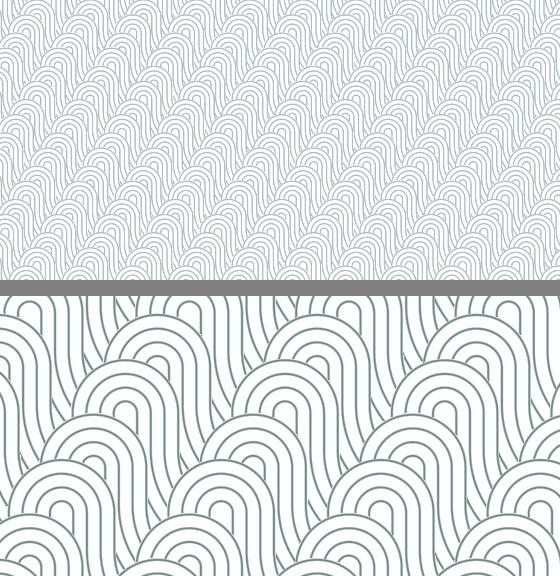
Top: the whole. Bottom: its middle third, enlarged.
A Shadertoy shader for this pattern:

```glsl
// Staggered rows of overlapping concentric arches in thin grey lines on white.

// All lengths are fractions of the canvas height.
const float COLUMN_STEP = 0.1900;    // spacing of arches along a row
const float ROW_STEP = 0.0594;       // spacing of rows
const float ROW_SHIFT = COLUMN_STEP / 5.0;
const float ODD_ROW_DROP = 0.0055;
const vec2 FIRST_CENTER = vec2(0.208, 0.765);
const float RADIUS = 0.0628;         // outermost line of an arch
const float INNER_GAP = 0.85;        // innermost radius, in line spacings
const float LINE_COUNT = 4.0;
const float LINE_SPACING = RADIUS / (LINE_COUNT - 1.0 + INNER_GAP);
const float LINE_WIDTH = 0.0026;
const float SOFTNESS = 1.35;         // filter width in pixels
const float LEG_LENGTH = 0.045;      // straight part above the curved foot
const float FOOT_CENTER_X = 4.0 * ROW_SHIFT;
const int ROWS_TO_SEARCH = 8;
const vec3 PAPER = vec3(0.99, 1.0, 1.0);
const vec3 INK = vec3(0.46, 0.53, 0.53);

// Radius across an arch: round crown, straight legs, feet bending right.
float archRadius(vec2 p) {
    if (p.y > 0.0) return length(p);
    float below = p.y + LEG_LENGTH;
    if (below > 0.0) return abs(p.x);
    return abs(FOOT_CENTER_X - length(vec2(FOOT_CENTER_X - p.x, below)));
}

// Coverage of the nearest concentric line, box filtered.
float lineCoverage(float radius, float blur) {
    float t = radius / LINE_SPACING - INNER_GAP;
    float nearest = clamp(floor(t + 0.5), 0.0, LINE_COUNT - 1.0);
    float dist = abs(t - nearest) * LINE_SPACING;
    return clamp(0.5 * (LINE_WIDTH + blur) - dist, 0.0, min(LINE_WIDTH, blur)) / blur;
}

// Position relative to the arch of a given row, wrapped along that row.
vec2 archSpace(vec2 p, float row) {
    vec2 center = FIRST_CENTER + row * vec2(ROW_SHIFT, ROW_STEP);
    center.y -= ODD_ROW_DROP * mod(row, 2.0);
    vec2 q = p - center;
    float leftEdge = RADIUS + 2.0 * LINE_WIDTH;
    q.x = mod(q.x + leftEdge, COLUMN_STEP) - leftEdge;
    return q;
}

void mainImage(out vec4 fragColor, in vec2 fragCoord) {
    float pixel = 1.0 / iResolution.y;
    float blur = SOFTNESS * pixel;
    vec2 p = fragCoord * pixel;
    float reach = RADIUS + 0.5 * (LINE_WIDTH + blur);

    // Lower rows lie in front, so the first arch found is the visible one.
    float frontRow = floor((p.y - FIRST_CENTER.y - reach) / ROW_STEP);
    float ink = 0.0;
    for (int i = 0; i < ROWS_TO_SEARCH; i++) {
        float radius = archRadius(archSpace(p, frontRow + float(i)));
        if (radius < reach) {
            ink = lineCoverage(radius, blur);
            break;
        }
    }
    fragColor = vec4(mix(PAPER, INK, ink), 1.0);
}
```
